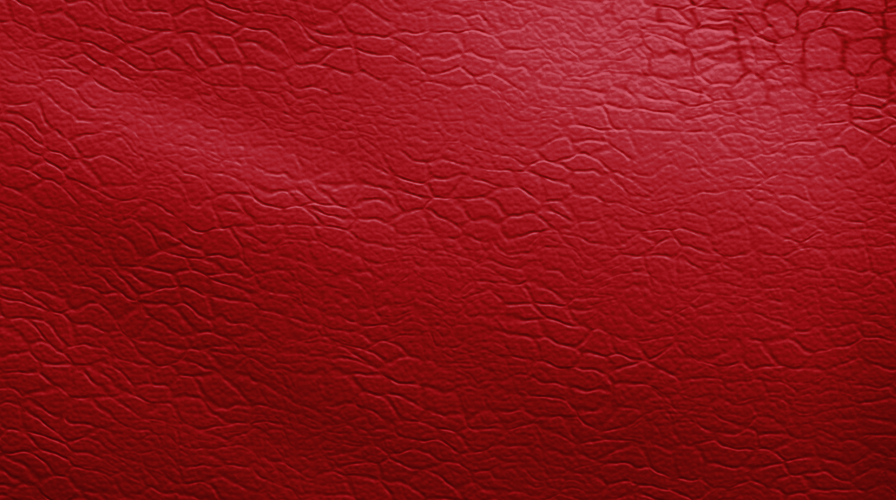
Write a WebGL 2 fragment shader that draws this texture.

```glsl
#version 300 es
precision highp float;
// Draws creased red leather with pebbled grain, soft folds and a sheen from above.

uniform vec2 u_resolution;
out vec4 fragColor;

const vec3 RAMP[6] = vec3[6](
    vec3(0.40, 0.03, 0.03), vec3(0.49, 0.04, 0.04), vec3(0.58, 0.05, 0.07),
    vec3(0.65, 0.10, 0.14), vec3(0.68, 0.17, 0.22), vec3(0.75, 0.29, 0.35));

vec2 hash2(vec2 cell) {
    vec3 h = fract(cell.xyx * vec3(0.1031, 0.1030, 0.0973));
    h += dot(h, h.yzx + 33.33);
    return fract((h.xx + h.yz) * h.zy);
}

float cornerSlope(vec2 cell, vec2 offset) {
    return dot(hash2(cell) * 2.0 - 1.0, offset);
}

float gradientNoise(vec2 p) {
    vec2 i = floor(p), f = fract(p);
    vec2 w = f * f * f * (f * (f * 6.0 - 15.0) + 10.0);
    vec2 x = vec2(1.0, 0.0), y = vec2(0.0, 1.0);
    float low = mix(cornerSlope(i, f), cornerSlope(i + x, f - x), w.x);
    float high = mix(cornerSlope(i + y, f - y), cornerSlope(i + 1.0, f - 1.0), w.x);
    return mix(low, high, w.y);
}

// Distances to the nearest and second nearest cell centre
vec2 cellDistances(vec2 p) {
    vec2 i = floor(p), f = fract(p);
    vec2 d = vec2(8.0);
    for (int y = -1; y <= 1; y++) {
        for (int x = -1; x <= 1; x++) {
            vec2 o = vec2(x, y);
            float r = length(o + 0.1 + 0.8 * hash2(i + o) - f);
            d = r < d.x ? vec2(r, d.x) : vec2(d.x, min(d.y, r));
        }
    }
    return d;
}

// Flat-topped cells parted by narrow grooves: 0 in a groove, 1 on a cell
float creasedCells(vec2 p, vec2 scale, float groove) {
    vec2 d = cellDistances(p * scale);
    return smoothstep(0.0, groove, d.y - d.x);
}

// Bends the skin so creases fall to the right and wander
vec2 bendSkin(vec2 p) {
    vec2 wander = vec2(gradientNoise(p * 9.0), gradientNoise(p * 9.0 + 41.0));
    vec2 ripple = vec2(gradientNoise(p * 31.0 + 7.0), gradientNoise(p * 31.0 + 83.0));
    p.y += 0.32 * p.x - 0.09 * p.x * p.x;
    return p + 0.035 * wander + 0.009 * ripple;
}

float skinHeight(vec2 p, float wear) {
    vec2 q = bendSkin(p);
    float large = creasedCells(q + 3.0, vec2(14.0, 27.0), 0.28);
    float small = creasedCells(q + 9.0, vec2(25.0, 44.0), 0.40);
    float pebbles = 1.0 - cellDistances(p * vec2(76.0, 92.0)).x;
    float grain = gradientNoise(p * 115.0);
    return large * mix(0.12, 0.56, wear) + small * mix(0.20, 0.08, wear)
         + pebbles * 0.30 + grain * 0.16;
}

float glow(vec2 uv, vec2 centre, vec2 radius, float slope) {
    vec2 d = uv - centre;
    d.y += slope * d.x;
    d /= radius;
    return exp(-dot(d, d));
}

// Broad lighting: dark foot, sheen at the upper right, slanting folds at the left
float broadLight(vec2 uv, vec2 p) {
    float light = 0.05 + 0.40 * smoothstep(0.0, 0.75, uv.y);
    light += 0.12 * smoothstep(0.1, 0.7, uv.x) * smoothstep(0.05, 0.5, uv.y);
    light += 0.30 * glow(uv, vec2(0.65, 0.95), vec2(0.17, 0.22), 0.3);
    light += 0.22 * glow(uv, vec2(0.86, 0.80), vec2(0.16, 0.24), 0.2);
    light += 0.24 * glow(uv, vec2(0.15, 0.78), vec2(0.24, 0.07), 0.7);
    light -= 0.14 * glow(uv, vec2(0.06, 0.55), vec2(0.22, 0.12), 0.6);
    light -= 0.12 * smoothstep(0.9, 1.0, uv.x);
    float folds = gradientNoise(vec2(p.x * 1.6, (p.y + 0.45 * p.x) * 5.0));
    return light + folds * mix(0.24, 0.10, smoothstep(0.2, 0.7, uv.x));
}

vec3 leatherColour(float tone) {
    float t = clamp(tone, 0.0, 1.0) * 5.0;
    vec3 colour = RAMP[0];
    for (int i = 1; i < 6; i++) {
        colour = mix(colour, RAMP[i], clamp(t - float(i - 1), 0.0, 1.0));
    }
    return colour * (1.0 + 0.7 * clamp(tone, -0.5, 0.0))
         + 0.25 * clamp(tone - 1.0, 0.0, 0.5);
}

void main() {
    vec2 uv = gl_FragCoord.xy / u_resolution;
    vec2 p = gl_FragCoord.xy / u_resolution.y;

    // Relief lit from above, with patchy wear along the creases
    float wear = smoothstep(-0.30, 0.28, gradientNoise(p * vec2(4.0, 6.0) + 17.0));
    vec2 towardLight = vec2(0.0010, 0.0038);
    float relief = skinHeight(p - 0.5 * towardLight, wear)
                 - skinHeight(p + 0.5 * towardLight, wear);

    // Dark open cracks under the sheen
    float cracks = 1.0 - creasedCells(bendSkin(p) + 5.0, vec2(13.0, 19.0), 0.20);
    float cracked = smoothstep(0.55, 0.85, uv.x) * smoothstep(0.65, 0.95, uv.y);

    float tone = broadLight(uv, p) + 0.95 * relief - 0.40 * cracks * cracked;
    fragColor = vec4(leatherColour(tone), 1.0);
}
```
